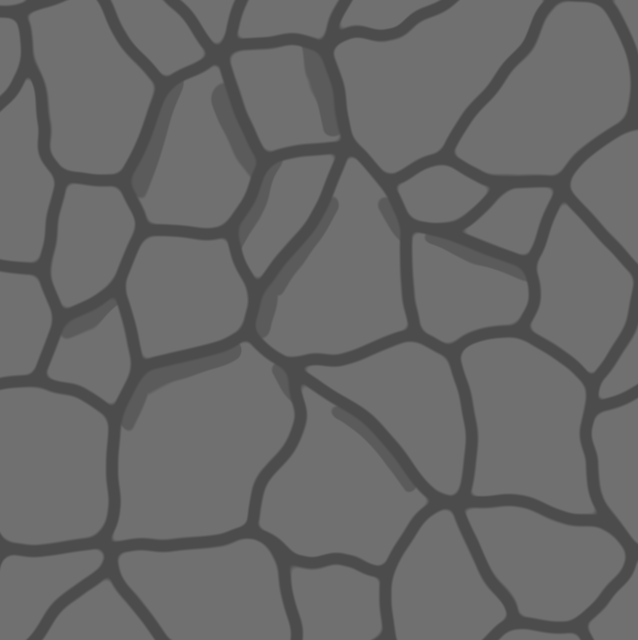
A Shadertoy shader for this texture:

```glsl
const vec3 STONE = vec3(0.44);
const vec3 CRACK = vec3(0.297);
const vec3 SHADE = vec3(0.355);
const float CELLS = 5.1;          // stones per canvas height
const float JITTER = 0.85;        // scatter of stone centres
const float SIZE_SPREAD = 0.28;   // uneven stone sizes, bends the joints
const float BEND = 0.6;           // broad curvature of the joints
const float WOBBLE = 0.1;         // small hand-drawn waver
const float HALF_WIDTH = 0.0095;  // half the crack width
const float ROUNDING = 0.012;     // fillet at crack junctions
const float SOFTNESS = 0.0028;    // edge blur
const float SHADE_CHANCE = 0.24;  // share of upper joints with a shade stroke
const float SHADE_REACH = 0.37;   // strokes stay this near the centre

float hash(vec2 p) {
    return fract(sin(dot(p, vec2(127.1, 311.7))) * 43758.5);
}

vec2 hash2(vec2 p) {
    return vec2(hash(p), hash(p + 57.3));
}

vec2 noise2(vec2 p) {
    vec2 i = floor(p), f = fract(p);
    f = f * f * f * (f * (f * 6.0 - 15.0) + 10.0);
    vec2 low = mix(hash2(i), hash2(i + vec2(1, 0)), f.x);
    vec2 high = mix(hash2(i + vec2(0, 1)), hash2(i + vec2(1, 1)), f.x);
    return mix(low, high, f.y) - 0.5;
}

// Canvas position to bent stone space
vec2 warp(vec2 p) {
    vec2 q = p * CELLS;
    return q + BEND * noise2(q * 0.9 + 3.7) + WOBBLE * noise2(q * 2.9 + 11.0);
}

vec2 stoneCentre(vec2 id) {
    return id + 0.5 + JITTER * (hash2(id + 19.0) - 0.5);
}

float stoneDistance(vec2 q, vec2 id) {
    return length(q - stoneCentre(id)) - SIZE_SPREAD * hash(id + 83.0);
}

float smoothMin(float a, float b, float k) {
    float h = max(k - abs(a - b), 0.0) / k;
    return min(a, b) - 0.25 * h * h * k;
}

// Round-ended stroke beside the joint between two stones
float shadeStroke(vec2 q, vec2 id, vec2 other, float edge) {
    vec2 a = stoneCentre(id), b = stoneCentre(other);
    vec2 toOther = normalize(b - a);
    float pick = hash(id * 1.7 + other * 3.1);
    bool absent = pick > SHADE_CHANCE || toOther.y < 0.0
        || length(a / CELLS - 0.5) > SHADE_REACH;
    if (absent) return 1.0;
    float vary = pick / SHADE_CHANCE;
    float along = dot(q - 0.5 * (a + b), vec2(-toOther.y, toOther.x)) / CELLS;
    float radius = mix(0.011, 0.019, vary * vary) * (1.0 + 2.0 * clamp(along, -0.1, 0.1));
    float reach = mix(0.055, 0.08, vary);
    vec2 offset = vec2(max(abs(along) - reach, 0.0), edge - HALF_WIDTH - 0.6 * radius);
    return length(offset) - radius;
}

float coverage(float d) {
    return 1.0 - smoothstep(-SOFTNESS, SOFTNESS, d);
}

void mainImage(out vec4 fragColor, in vec2 fragCoord) {
    vec2 p = fragCoord / iResolution.y;
    vec2 q = warp(p);

    // Local stretch of the warp keeps the crack width even
    const float STEP = 0.002;
    mat2 stretch = mat2(warp(p + vec2(STEP, 0)) - q, warp(p + vec2(0, STEP)) - q) / STEP;

    // Stone that owns this point
    vec2 base = floor(q), nearest = base;
    float nearestDist = 1e3;
    for (int y = -2; y <= 2; y++)
    for (int x = -2; x <= 2; x++) {
        vec2 id = base + vec2(x, y);
        float d = stoneDistance(q, id);
        if (d < nearestDist) {
            nearestDist = d;
            nearest = id;
        }
    }

    // Distance to its joints and shade strokes
    vec2 outward = normalize(q - stoneCentre(nearest) + 1e-5);
    float joint = 1.0, shade = 1.0;
    for (int y = -2; y <= 2; y++)
    for (int x = -2; x <= 2; x++) {
        vec2 id = base + vec2(x, y);
        if (id == nearest) continue;
        vec2 slope = normalize(q - stoneCentre(id)) - outward;
        float edge = (stoneDistance(q, id) - nearestDist) / max(length(slope * stretch), 0.2);
        joint = smoothMin(joint, edge, ROUNDING);
        shade = min(shade, shadeStroke(q, nearest, id, edge));
    }

    vec3 color = mix(STONE, SHADE, coverage(shade));
    color = mix(color, CRACK, coverage(joint - HALF_WIDTH));
    fragColor = vec4(color, 1.0);
}
```
